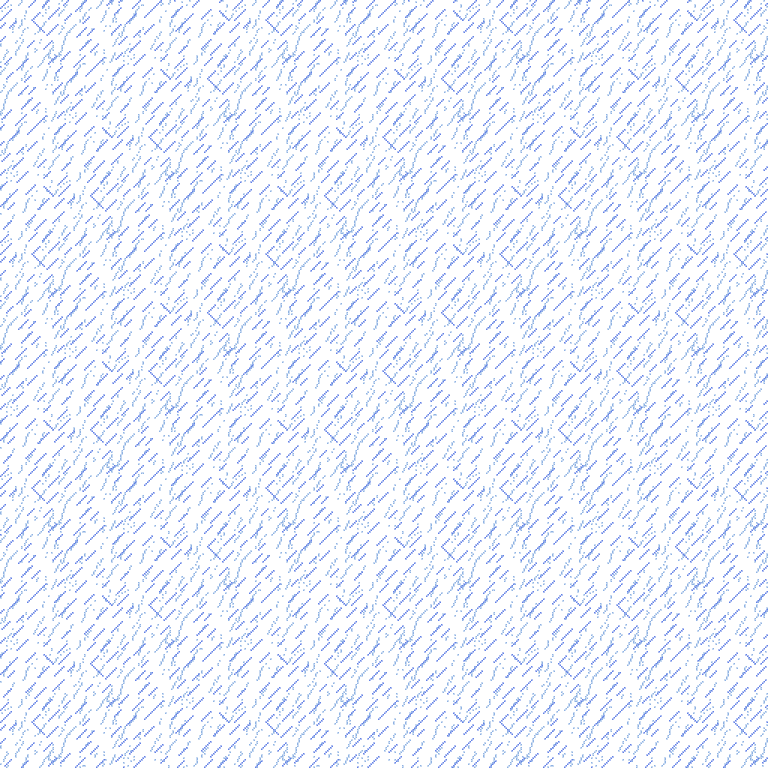
A WebGL 2 fragment shader for this pattern:

```glsl
#version 300 es
precision highp float;

uniform vec2 u_resolution;
out vec4 fragColor;

const vec3 PAPER = vec3(1.0);
const vec3 PALE_INK = vec3(0.56, 0.70, 0.89);
const vec3 DEEP_INK = vec3(0.38, 0.50, 0.90);

const float MESH = 512.0;            // dots across the canvas
const vec2 CELL = vec2(13.0, 9.75);  // cell size in dots
const float ROW_SHIFT = 9.75;        // sideways step of each cell row
const vec2 REPEAT = vec2(12.0, 4.0); // cells before the pattern repeats
const vec2 LONG_CELL = vec2(2.0, 1.0);

const float JITTER = 0.75;
const float DASH_MIN = 5.0;
const float DASH_SPREAD = 4.0;
const float BACK_SHARE = 0.06;       // dashes leaning the other way
const float CHAIN_MIN = 7.0;
const float CHAIN_SPREAD = 6.0;
const float CHAIN_GAPS = 0.20;
const float SCATTER_SHARE = 0.15;
const float SCATTER_SHARE_BASE_ROW = 0.5;
const float LONG_DOTS = 29.0;

// Integer hash giving three values from 0 to 1
vec3 hash3(vec3 key) {
    uvec3 v = uvec3(key) * 1664525u + 1013904223u;
    v.x += v.y * v.z;
    v.y += v.z * v.x;
    v.z += v.x * v.y;
    v ^= v >> 16u;
    v.x += v.y * v.z;
    v.y += v.z * v.x;
    v.z += v.x * v.y;
    return vec3(v >> 8u) / 16777216.0;
}

// Coverage of a square dot snapped to the mesh
float dotCover(vec2 p, vec2 center, float pixelsPerDot) {
    vec2 d = abs(p - floor(center) - 0.5);
    return clamp(0.5 + (0.5 - max(d.x, d.y)) * pixelsPerDot, 0.0, 1.0);
}

// Short straight diagonal dash
float dash(vec2 p, vec2 center, vec3 rnd, float scale) {
    float count = DASH_MIN + floor(rnd.x * DASH_SPREAD);
    vec2 dir = vec2(rnd.y < BACK_SHARE ? -1.0 : 1.0, 1.0);
    vec2 start = floor(center - 0.5 * count * dir);
    float cover = 0.0;
    for (float k = 0.0; k < count; k++) {
        cover = max(cover, dotCover(p, start + k * dir + 0.5, scale));
    }
    return cover;
}

// Steep broken chain of dots, or a loose scatter
float chain(vec2 p, vec2 center, vec2 id, vec3 rnd, float scale) {
    float count = CHAIN_MIN + floor(rnd.x * CHAIN_SPREAD);
    float share = id.y == 0.0 ? SCATTER_SHARE_BASE_ROW : SCATTER_SHARE;
    bool loose = rnd.z < share;
    vec2 wobble = loose ? vec2(9.0, 4.0) : vec2(1.1, 0.0);
    float gaps = loose ? 2.0 * CHAIN_GAPS : CHAIN_GAPS;
    vec2 dir = vec2(mix(0.3, 0.75, rnd.y), 1.0);
    float cover = 0.0;
    for (float k = 0.0; k < count; k++) {
        vec3 h = hash3(vec3(id, k + 10.0));
        if (h.z < gaps) continue;
        vec2 pos = center + (k - 0.5 * count) * dir + (h.xy - 0.5) * wobble;
        cover = max(cover, dotCover(p, pos, scale));
    }
    return cover;
}

// Long S-shaped stroke with a hook at its foot
float longStroke(vec2 p, vec2 center, float scale) {
    float cover = 0.0;
    for (float k = 0.0; k < LONG_DOTS; k++) {
        float t = 2.0 * k / (LONG_DOTS - 1.0) - 1.0;
        vec2 pos = vec2(4.0 * t + 4.5 * t * t * t, 13.0 * max(t, -1.7 - t));
        cover = max(cover, dotCover(p, center + pos, scale));
    }
    return cover;
}

void main() {
    float side = min(u_resolution.x, u_resolution.y);
    float scale = side / MESH;
    vec2 p = gl_FragCoord.xy / scale;
    float deep = 0.0;
    float pale = 0.0;

    // Gather marks from the surrounding sheared cells
    for (float dy = -2.0; dy <= 2.0; dy++) {
        float row = floor(p.y / CELL.y) + dy;
        float shift = row * ROW_SHIFT;
        float column = floor((p.x - shift) / CELL.x);
        for (float dx = -1.0; dx <= 1.0; dx++) {
            vec2 cell = vec2(column + dx, row);
            vec2 id = mod(cell, REPEAT);
            vec2 middle = (cell + 0.5) * CELL + vec2(shift, 0.0);
            if (id == LONG_CELL) {
                pale = max(pale, longStroke(p, middle, scale));
                continue;
            }
            vec3 a = hash3(vec3(id, 1.0));
            vec3 b = hash3(vec3(id, 2.0));
            vec3 c = hash3(vec3(id, 3.0));
            vec2 dashAt = middle + (a.xy - 0.5) * JITTER * CELL;
            vec2 chainAt = middle + (b.xy - 0.5) * JITTER * CELL + vec2(0.5 * CELL.x, 0.0);
            deep = max(deep, dash(p, dashAt, vec3(a.z, c.xy), scale));
            pale = max(pale, chain(p, chainAt, id, vec3(b.z, c.yz), scale));
        }
    }

    vec3 color = mix(PAPER, PALE_INK, pale);
    fragColor = vec4(mix(color, DEEP_INK, deep), 1.0);
}
```
